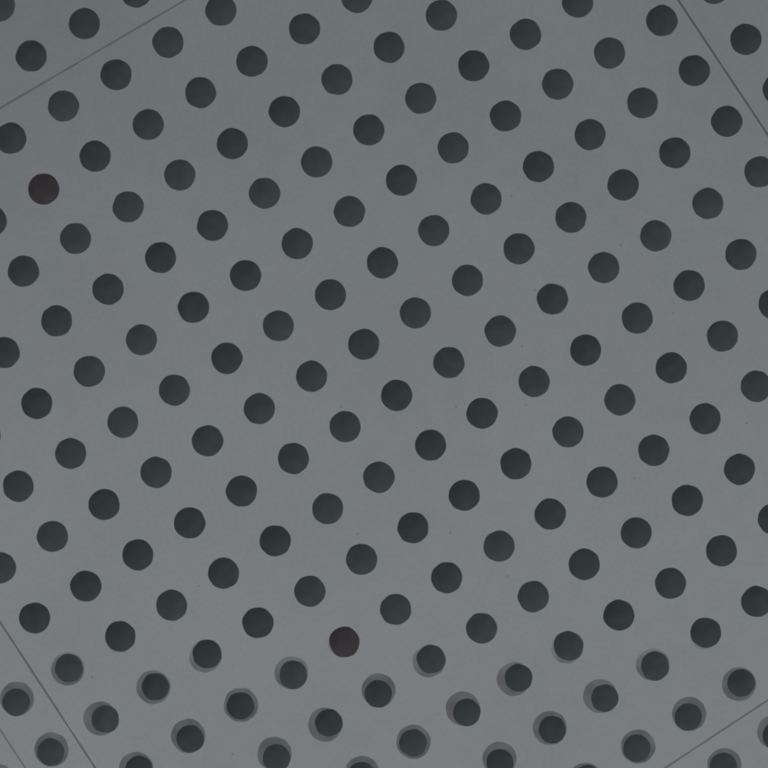
Reproduce this texture procedurally as a three.js fragment shader.

```glsl
// Grey perforated metal sheet: tilted grid of dark round holes, with thin panel seams.
varying vec2 vUv;

const vec2 STEP_A = vec2(0.06745, 0.04154);
const vec2 STEP_B = vec2(0.04368, -0.06557);

float hash(vec2 p) {
  p = fract(p * vec2(0.1031, 0.1137));
  p += dot(p, p.yx + 33.33);
  return fract((p.x + p.y) * p.x * 47.3);
}

vec2 gradientAt(vec2 cell) {
  float angle = 6.2832 * hash(cell + 71.0);
  return vec2(cos(angle), sin(angle));
}

float noise(vec2 p) {
  vec2 i = floor(p), f = fract(p);
  vec2 u = f * f * f * (f * (f * 6.0 - 15.0) + 10.0);
  vec2 e = vec2(1.0, 0.0);
  float low = mix(dot(gradientAt(i), f), dot(gradientAt(i + e), f - e), u.x);
  float high = mix(dot(gradientAt(i + e.yx), f - e.yx), dot(gradientAt(i + 1.0), f - 1.0), u.x);
  return mix(low, high, u.y);
}

float cross2(vec2 a, vec2 b) { return a.x * b.y - a.y * b.x; }

// Slight perspective bend of the hole grid
vec2 bend(vec2 c) {
  return vec2(0.000159 * c.y * c.y - 0.000104 * c.x * c.y, 0.0);
}

float disk(vec2 p, float radius) {
  return 1.0 - smoothstep(-0.0014, 0.0014, length(p) - radius);
}

// Thin groove along the line through a and b
float seam(vec2 p, vec2 a, vec2 b) {
  float d = abs(cross2(p - a, normalize(b - a)));
  return 1.0 - smoothstep(0.0004, 0.0023, d + 0.0006 * noise(p * 60.0));
}

void main() {
  vec2 p = vUv;

  // Painted sheet: soft light from below, faint blotches and grain
  vec3 color = mix(vec3(0.475, 0.490, 0.498), vec3(0.432, 0.450, 0.460), smoothstep(0.1, 1.05, p.y));
  color += 0.012 * noise(p * 5.0) + 0.008 * noise(p * 38.0) + 0.010 * noise(p * 190.0);
  color -= 0.02 * smoothstep(0.35, 0.0, p.x) * smoothstep(0.5, 1.0, p.y);

  // Sparse specks of dirt
  vec2 speckCell = floor(p * 14.0);
  vec2 speckAt = 0.2 + 0.6 * vec2(hash(speckCell + 5.0), hash(speckCell + 19.0));
  float speck = disk((fract(p * 14.0) - speckAt) / 14.0, 0.0012);
  color -= 0.07 * speck * step(0.9, hash(speckCell + 43.0));

  // Panel seams across the corners
  vec3 grooveColor = vec3(0.29, 0.30, 0.31);
  float groove = 0.55 * seam(p, vec2(0.0, 0.859), vec2(0.241, 1.0));
  groove = max(groove, 0.85 * seam(p, vec2(0.883, 1.0), vec2(1.0, 0.824)));
  groove = max(groove, 0.65 * seam(p, vec2(0.0, 0.190), vec2(0.124, 0.0)));
  groove = max(groove, 0.45 * seam(p, vec2(0.0, 0.050), vec2(0.033, 0.0)));
  groove = max(groove, 0.55 * seam(p, vec2(0.866, 0.0), vec2(1.0, 0.0885)));
  color = mix(color, grooveColor, groove);

  // Nearest hole: invert the bent grid by fixed-point steps
  vec2 q = p - vec2(0.5169, 0.4857);
  vec2 cell = vec2(0.0);
  for (int i = 0; i < 4; i++) {
    vec2 r = q - bend(cell);
    cell = vec2(cross2(r, STEP_B), cross2(STEP_A, r)) / cross2(STEP_A, STEP_B);
  }
  cell = floor(cell + 0.5);
  vec2 jitter = vec2(hash(cell + 11.0), hash(cell + 57.0)) - 0.5;
  vec2 local = q - cell.x * STEP_A - cell.y * STEP_B - bend(cell) - 0.0012 * jitter;
  float ragged = 0.0010 * noise(p * 85.0);

  // Lit inner wall shows as a crescent in the lowest rows
  float depth = smoothstep(0.19, 0.11, p.y);
  vec2 lean = depth * (vec2(0.0015, -0.0010) + 0.0050 * jitter);
  float wall = disk(local + lean, 0.0200 + 0.0022 * depth + ragged);
  vec3 wallColor = vec3(0.34, 0.35, 0.36) + 0.05 * noise(p * 50.0);
  color = mix(color, wallColor, wall * depth);

  // Dark opening, a little deeper toward the upper left
  float opening = disk(local - lean * 0.6, 0.0202 - 0.0024 * depth + ragged);
  float shade = smoothstep(-0.020, 0.020, dot(local, vec2(0.6, -0.8)));
  vec3 holeColor = mix(vec3(0.175, 0.195, 0.205), vec3(0.215, 0.235, 0.245), shade);
  holeColor += 0.025 * (hash(cell + 83.0) - 0.5) + 0.018 * noise(p * 75.0);
  holeColor += step(0.975, hash(cell + 29.0)) * vec3(0.010, -0.025, -0.025);
  color = mix(color, holeColor, opening);

  gl_FragColor = vec4(color, 1.0);
}
```
